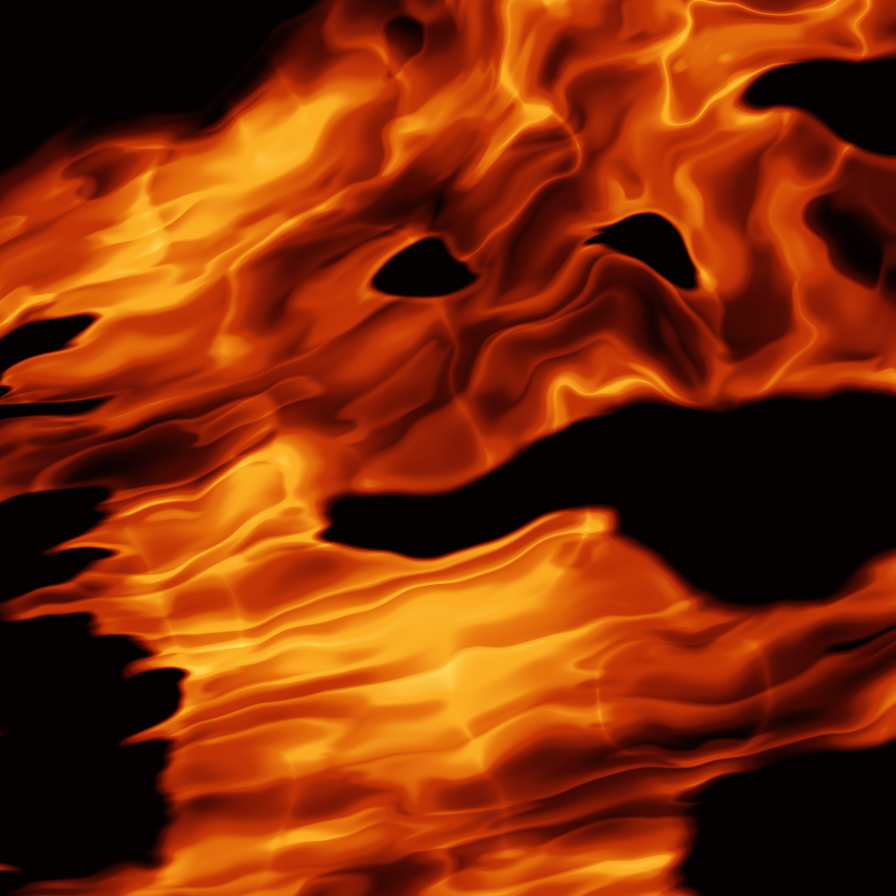
A Shadertoy shader for this texture:

```glsl
float hash(vec2 p) {
    return fract(sin(dot(p, vec2(127.1, 311.7))) * 43758.5453);
}

float noise(vec2 p) {
    vec2 i = floor(p), f = fract(p);
    f = f * f * f * (f * (f * 6.0 - 15.0) + 10.0);
    return mix(mix(hash(i), hash(i + vec2(1, 0)), f.x),
               mix(hash(i + vec2(0, 1)), hash(i + vec2(1, 1)), f.x), f.y);
}

float fbm(vec2 p) {
    float sum = 0.0, amp = 0.57;
    for (int i = 0; i < 3; i++) {
        sum += amp * noise(p);
        p = p * 2.03 + 17.3;
        amp *= 0.5;
    }
    return sum;
}

vec2 rotate(vec2 p, float a) {
    return vec2(cos(a) * p.x + sin(a) * p.y, cos(a) * p.y - sin(a) * p.x);
}

float ovalDist(vec2 p, vec2 centre, vec2 radii, float tilt) {
    return length(rotate(p - centre, tilt) / radii);
}

float glow(vec2 p, vec2 centre, vec2 radii, float tilt) {
    float d = ovalDist(p, centre, radii, tilt);
    return exp(-d * d);
}

// A sheet of flame brightens slowly towards a sharp front
float sheet(float n) {
    float f = fract(n);
    return f * f * (1.0 - smoothstep(0.8, 1.0, f));
}

vec3 fireColor(float heat) {
    vec3 c = mix(vec3(0.02, 0.004, 0.004), vec3(0.29, 0.04, 0.01), smoothstep(0.08, 0.30, heat));
    c = mix(c, vec3(0.53, 0.10, 0.02), smoothstep(0.28, 0.45, heat));
    c = mix(c, vec3(0.76, 0.20, 0.02), smoothstep(0.42, 0.62, heat));
    c = mix(c, vec3(0.89, 0.42, 0.04), smoothstep(0.62, 0.82, heat));
    c = mix(c, vec3(0.98, 0.67, 0.13), smoothstep(0.80, 0.98, heat));
    return mix(c, vec3(1.0, 0.86, 0.38), smoothstep(1.0, 1.3, heat));
}

void mainImage(out vec4 fragColor, in vec2 fragCoord) {
    vec2 p = fragCoord / iResolution.xy;

    // Flow: straight streaks at the left, curls at the upper right
    float curl = smoothstep(0.3, 0.85, p.x) * smoothstep(0.3, 0.65, p.y);
    vec2 swirl = vec2(fbm(p * 5.0 + 3.1), fbm(p * 5.0 + 41.7)) - 0.5;
    vec2 bent = p + swirl * mix(0.09, 0.26, curl);
    vec2 flow = rotate(bent - 0.5, mix(0.2, 0.52, p.y));

    // Ragged outline, drawn out along the flow
    float tongue = fbm(flow * vec2(2.5, 17.0) + 8.0) - 0.5;
    vec2 edge = p + swirl * 0.13 + vec2(0.9, 0.4) * tongue * mix(0.5, 0.08, smoothstep(0.0, 0.5, p.x));

    // Dark hollows: centre and radii
    vec4 hollows[8] = vec4[8](
        vec4(0.89, 0.46, 0.23, 0.12), vec4(0.60, 0.445, 0.21, 0.045),
        vec4(0.49, 0.69, 0.065, 0.04), vec4(0.74, 0.71, 0.06, 0.035),
        vec4(0.99, 0.05, 0.25, 0.14), vec4(0.98, 0.88, 0.12, 0.06),
        vec4(-0.02, 0.20, 0.15, 0.24), vec4(0.0, 0.56, 0.09, 0.06));
    float body = 1.0 - smoothstep(-0.03, 0.06, edge.y - 0.77 - 0.52 * edge.x);
    float rim = 0.0;
    for (int i = 0; i < 8; i++) {
        float d = ovalDist(edge, hollows[i].xy, hollows[i].zw, 0.12);
        body *= smoothstep(0.86, 1.12, d);
        rim = max(rim, exp(-pow((d - 1.15) * 7.0, 2.0)));
    }

    // Streaks, folded sheets and thin filaments
    vec2 stretch = mix(vec2(3.2, 12.0), vec2(4.5, 8.0), curl);
    float streak = smoothstep(0.22, 0.78, fbm(flow * stretch));
    float broad = sheet(3.0 * noise(flow * stretch * 0.9 + 23.0) + 0.6 * streak);
    float fine = sheet(2.5 * fbm(flow * stretch * 1.5 + 61.0));
    float ridge = 1.0 - abs(2.0 * noise(flow * vec2(6.0, 9.0) + 90.0) - 1.0);
    float filament = pow(ridge, 9.0) * mix(0.12, 0.42, curl);

    // Hottest regions
    float core = glow(bent, vec2(0.30, 0.47), vec2(0.13, 0.25), -0.2)
               + glow(bent, vec2(0.43, 0.18), vec2(0.24, 0.17), 0.3)
               + glow(bent, vec2(0.25, 0.79), vec2(0.24, 0.07), 0.5);

    float heat = 0.07 + 0.48 * streak + 0.36 * broad + 0.24 * fine
               + 0.30 * core + 0.12 * rim + filament;
    fragColor = vec4(fireColor(heat * body), 1.0);
}
```
